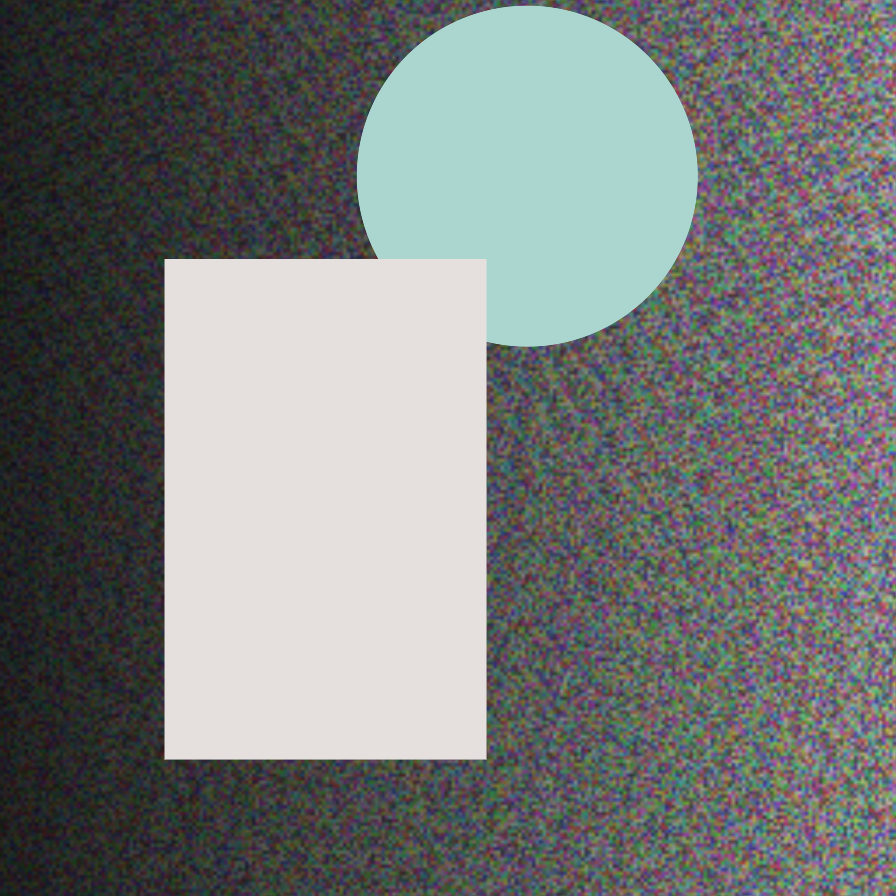
Write a Shadertoy shader that draws this background.

```glsl
// A mint disc and a pale upright panel over soft coloured grain that brightens
// from left to right. The shapes are signed distances, smoothed at the edge;
// the grain blends a sine hash between grid cells, per colour channel.

float hash(vec2 p) {
    return fract(sin(dot(p, vec2(12.9898, 78.233))) * 43758.5453);
}

vec3 hashColor(vec2 cell) {
    return vec3(hash(cell), hash(cell + 17.3), hash(cell + 41.7));
}

// Colour noise blended linearly between cell centres
vec3 softGrain(vec2 p) {
    vec2 cell = floor(p - 0.5);
    vec2 blend = fract(p - 0.5);
    vec3 low = mix(hashColor(cell), hashColor(cell + vec2(1.0, 0.0)), blend.x);
    vec3 high = mix(hashColor(cell + vec2(0.0, 1.0)), hashColor(cell + 1.0), blend.x);
    return mix(low, high, blend.y);
}

float boxDistance(vec2 p, vec2 halfSize) {
    vec2 d = abs(p) - halfSize;
    return length(max(d, 0.0)) + min(max(d.x, d.y), 0.0);
}

float coverage(float distanceToEdge, float pixel) {
    return 1.0 - smoothstep(-0.5 * pixel, 0.5 * pixel, distanceToEdge);
}

void mainImage(out vec4 fragColor, in vec2 fragCoord) {
    vec2 uv = fragCoord / iResolution.xy;
    float pixel = 1.0 / min(iResolution.x, iResolution.y);

    // Coloured grain, scaled by the horizontal light
    vec3 grain = mix(vec3(0.5), softGrain(uv * 256.0), 0.56);
    vec3 color = grain * mix(0.24, 1.0, uv.x);

    // Mint disc
    float disc = length(uv - vec2(0.5885, 0.8034)) - 0.1903;
    color = mix(color, vec3(0.67, 0.84, 0.81), coverage(disc, pixel));

    // Pale panel in front
    float panel = boxDistance(uv - vec2(0.3633, 0.4316), vec2(0.1797, 0.2793));
    color = mix(color, vec3(0.898, 0.879, 0.870), coverage(panel, pixel));

    fragColor = vec4(color, 1.0);
}
```
